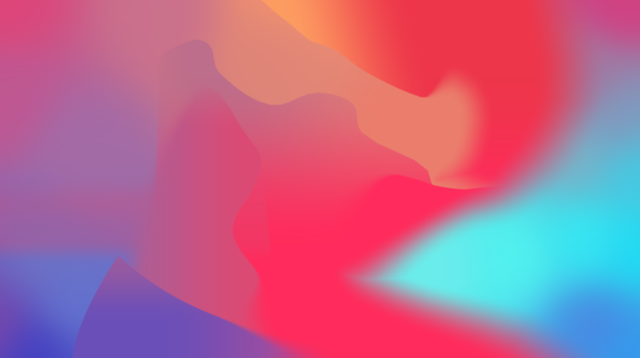
This background is drawn by a WebGL 2 fragment shader. Its source:

```glsl
#version 300 es
precision highp float;
uniform vec2 u_resolution;
out vec4 fragColor;

const int KNOTS = 10;        // points per outline
const int STOPS = 11;        // colours per colour field
const int STEPS = 5;         // straight pieces between two knots
const float CRISP = 0.006;   // edge width, in canvas heights
const float BLEND = 0.015;   // smoothing of the colour fields

const vec3 HOT    = vec3(1.00, 0.17, 0.36);
const vec3 RED    = vec3(0.93, 0.21, 0.29);
const vec3 ORANGE = vec3(0.99, 0.61, 0.38);
const vec3 TAN    = vec3(0.90, 0.50, 0.45);
const vec3 DUSK   = vec3(0.74, 0.43, 0.54);
const vec3 MAUVE  = vec3(0.67, 0.37, 0.59);
const vec3 ROSE   = vec3(0.86, 0.29, 0.45);
const vec3 INDIGO = vec3(0.42, 0.31, 0.72);
const vec3 PLUM   = vec3(0.63, 0.30, 0.62);

// Outlines, in canvas heights
const vec2 VEIL[KNOTS] = vec2[](
  vec2(.44, .82), vec2(.535, .89), vec2(.588, .875), vec2(.614, .80), vec2(.756, .71),
  vec2(.884, .744), vec2(.988, .712), vec2(1.012, .633), vec2(1.21, .484), vec2(.8, -2.));
const vec2 EMBER[KNOTS] = vec2[](
  vec2(.70, 1.09), vec2(.85, .895), vec2(.93, .86), vec2(1.023, .795), vec2(1.174, .726),
  vec2(1.27, .716), vec2(1.27, .593), vec2(1.214, .484), vec2(2.2, .2), vec2(1.4, 2.));
const vec2 FLAME[KNOTS] = vec2[](
  vec2(.88, .44), vec2(1., .505), vec2(1.08, .519), vec2(1.163, .502), vec2(1.22, .484),
  vec2(1.3, .474), vec2(2.3, .45), vec2(1.6, -1.2), vec2(.65, -.6), vec2(.68, .28));
const vec2 FOLD[KNOTS] = vec2[](
  vec2(.547, .767), vec2(.702, .609), vec2(.732, .553), vec2(.709, .47), vec2(.66, .39),
  vec2(.658, .33), vec2(.742, .198), vec2(.77, -.15), vec2(.3, -.15), vec2(.33, .3));
const vec2 POOL[KNOTS] = vec2[](
  vec2(1.49, 1.2), vec2(1.49, .73), vec2(1.372, .523), vec2(1.267, .458), vec2(1., .295),
  vec2(.926, .237), vec2(1., .144), vec2(1.395, -.023), vec2(2., -.4), vec2(2.1, 1.2));

// Colour fields: stop places and their colours
const vec2 BACK_AT[STOPS] = vec2[](
  vec2(0., 1.), vec2(0., .72), vec2(.23, .58), vec2(.13, .28), vec2(.09, .03), vec2(.19, .15),
  vec2(0., .09), vec2(.47, .95), vec2(.74, .86), vec2(.79, 1.), vec2(1.16, .63));
const vec3 BACK_COLOR[STOPS] = vec3[](
  vec3(.87, .27, .47), vec3(.75, .34, .57), vec3(.64, .42, .65), vec3(.43, .45, .77),
  vec3(.21, .23, .77), vec3(.39, .47, .82), vec3(.50, .27, .65), vec3(.79, .44, .55),
  vec3(.87, .52, .47), vec3(.95, .57, .43), vec3(.92, .49, .42));
const vec2 POOL_AT[STOPS] = vec2[](
  vec2(1.74, 1.), vec2(1.63, .77), vec2(1.72, .67), vec2(1.6, .56), vec2(1.77, .51), vec2(1.44, .28),
  vec2(1.21, .26), vec2(1.63, .33), vec2(1.78, .3), vec2(1.66, .1), vec2(1.78, .01));
const vec3 POOL_COLOR[STOPS] = vec3[](
  vec3(.83, .24, .50), vec3(.66, .44, .60), vec3(.50, .60, .75), vec3(.50, .69, .77),
  vec3(.25, .80, .90), vec3(.32, .96, .94), vec3(.42, .93, .92), vec3(.20, .93, .96),
  vec3(.10, .87, .96), vec3(.29, .51, .88), vec3(.20, .60, .93));

// Smooth step that may also run downwards
float ramp(float from, float to, float x) {
  float t = clamp((x - from) / (to - from), 0., 1.);
  return t * t * (3. - 2. * t);
}

// Blend of scattered colours, weighted by nearness
vec3 colorField(vec2 p, vec2 at[STOPS], vec3 color[STOPS]) {
  vec4 sum = vec4(0.);
  for (int i = 0; i < STOPS; i++) {
    vec2 v = p - at[i];
    float w = 1. / (dot(v, v) + BLEND);
    sum += vec4(color[i], 1.) * w * w;
  }
  return sum.rgb / sum.a;
}

// Coverage of a closed Hermite curve, fading inwards from its edge
float cover(vec2 p, vec2 k[KNOTS], float softness) {
  float d = 1e9, side = 1.;
  vec2 a = k[0];
  for (int i = 0; i < KNOTS; i++) {
    vec2 p0 = k[(i + KNOTS - 1) % KNOTS], p1 = k[i];
    vec2 p2 = k[(i + 1) % KNOTS], p3 = k[(i + 2) % KNOTS];
    float len = distance(p1, p2);
    vec2 m1 = normalize(p2 - p0) * len, m2 = normalize(p3 - p1) * len;
    for (int s = 1; s <= STEPS; s++) {
      float t = float(s) / float(STEPS), u = 1. - t;
      vec2 b = mix(p1, p2, t * t * (3. - 2. * t)) + t * u * (u * m1 - t * m2);
      vec2 e = a - b, w = p - b;
      vec2 q = w - e * clamp(dot(w, e) / dot(e, e), 0., 1.);
      d = min(d, dot(q, q));
      bvec3 c = bvec3(p.y >= b.y, p.y < a.y, e.x * w.y > e.y * w.x);
      if (all(c) || !any(c)) side = -side;
      a = b;
    }
  }
  return ramp(0., -softness, side * sqrt(d));
}

void main() {
  vec2 p = gl_FragCoord.xy / u_resolution.y;
  vec3 color = colorField(p, BACK_AT, BACK_COLOR);

  // Dusky veil sinking into hot pink
  vec3 veil = mix(DUSK, TAN, .8 * ramp(.6, 1.1, p.x));
  veil = mix(veil, HOT, ramp(.8, .3, p.y));
  color = mix(color, veil, cover(p, VEIL, CRISP) * ramp(.36, .55, p.x));

  // Orange to red mass at the top
  vec3 ember = mix(ORANGE, RED, ramp(.78, 1.15, p.x + .25 * (p.y - 1.)));
  ember = mix(ember, HOT, ramp(.8, .4, p.y));
  color = mix(color, ember, cover(p, EMBER, mix(CRISP, .1, ramp(1.18, 1.27, p.x))));

  // Hot tongue and the crease beside it
  color = mix(color, HOT, cover(p, FLAME, mix(.25, CRISP, ramp(.85, 1.12, p.x))));
  float crease = p.x - .735 - .1 * (.48 - p.y);
  color = mix(color, ROSE, .35 * ramp(CRISP, 0., crease) * ramp(.26, .33, p.y) * ramp(.52, .42, p.y));

  // Rose fold on the left
  float foldEdge = mix(.09, CRISP, ramp(.4, .65, p.x)) + .1 * ramp(.25, .1, p.y);
  color = mix(color, mix(MAUVE, ROSE, ramp(.33, .72, p.x)), cover(p, FOLD, foldEdge) * ramp(.8, .62, p.y));

  // Violet hill: a steep left flank under a falling crest
  float crest = p.y - .28 * exp(-3.2 * (p.x - .34));
  float flank = .2 + .12 * pow(p.y / .275, 1.5) - p.x;
  vec3 hill = mix(INDIGO, PLUM, ramp(.45, .85, p.x));
  hill = mix(hill, MAUVE, .7 * ramp(.1, .28, p.y));
  float hillEdge = CRISP + .06 * ramp(.6, .85, p.x);
  color = mix(color, hill, ramp(0., -hillEdge, max(crest, flank)) * ramp(.95, .72, p.x));

  // Cyan pool, tighter along its upper left rim
  vec2 rim = p - vec2(1.2, .4);
  float poolEdge = .21 - .1 * exp(-12. * dot(rim, rim));
  color = mix(color, colorField(p, POOL_AT, POOL_COLOR), cover(p, POOL, poolEdge));

  fragColor = vec4(color, 1.);
}
```
